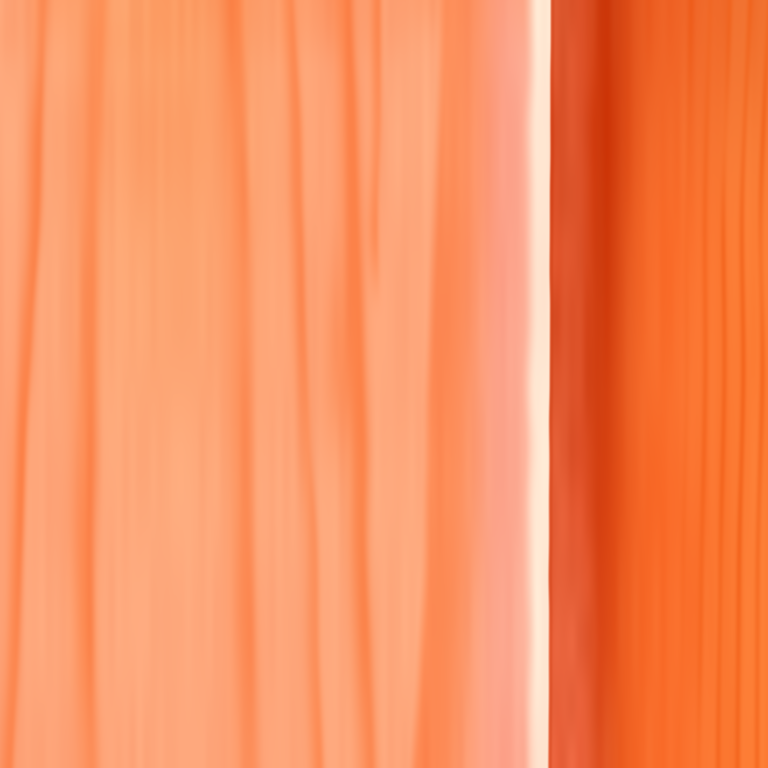
Reproduce this background procedurally as a Shadertoy shader.

```glsl
const vec3 PEACH = vec3(0.995, 0.655, 0.485);
const vec3 AMBER = vec3(0.990, 0.635, 0.415);
const vec3 PINK = vec3(0.990, 0.640, 0.545);
const vec3 STREAK = vec3(0.985, 0.475, 0.235);
const vec3 BAND = vec3(0.990, 0.515, 0.300);
const vec3 CREAM = vec3(1.000, 0.930, 0.850);
const vec3 BRICK = vec3(0.865, 0.325, 0.165);
const vec3 SHADOW = vec3(0.790, 0.205, 0.030);
const vec3 ORANGE = vec3(0.980, 0.430, 0.170);
const vec3 GOLD = vec3(0.995, 0.525, 0.235);
const float EDGE_X = 0.7155;
const float CREASE_X = 0.782;
const float WOBBLE = 0.007;
const int STREAK_COUNT = 6;

// Each streak: x at the top, middle and bottom, then half width
const vec4 STREAKS[STREAK_COUNT] = vec4[STREAK_COUNT](
    vec4(0.058, 0.036, 0.016, 0.010),
    vec4(0.130, 0.118, 0.119, 0.016),
    vec4(0.310, 0.317, 0.326, 0.017),
    vec4(0.377, 0.400, 0.417, 0.010),
    vec4(0.455, 0.468, 0.482, 0.014),
    vec4(0.492, 0.490, 0.485, 0.008));

float hash(vec2 p) {
    return fract(sin(dot(p, vec2(127.1, 311.7))) * 43758.5453);
}

float noise(vec2 p) {
    vec2 i = floor(p), f = fract(p);
    f = f * f * (3.0 - 2.0 * f);
    return mix(mix(hash(i), hash(i + vec2(1, 0)), f.x),
               mix(hash(i + vec2(0, 1)), hash(i + vec2(1, 1)), f.x), f.y);
}

float bell(float d, float width) {
    return exp(-d * d / (width * width));
}

// Curve through the top, middle and bottom positions
float path(vec3 x, float y) {
    return x.z * (1.0 - y) * (1.0 - 2.0 * y) + x.y * 4.0 * y * (1.0 - y)
         + x.x * y * (2.0 * y - 1.0);
}

vec3 leftPanel(vec2 uv) {
    vec3 col = mix(PEACH, AMBER, bell(uv.x - 0.22, 0.14) * smoothstep(0.1, 1.0, uv.y));
    col = mix(col, PINK, smoothstep(0.57, 0.66, uv.x));

    // Narrow streaks, soft on the left and crisper on the right
    for (int i = 0; i < STREAK_COUNT; i++) {
        vec4 s = STREAKS[i];
        float id = float(i);
        float bend = (noise(vec2(id * 7.3, uv.y * 7.0)) - 0.5) * WOBBLE;
        float d = uv.x - path(s.xyz, uv.y) - bend;
        float strength = 0.45 + 0.35 * noise(vec2(id * 3.7 + 2.0, uv.y * 5.0));
        if (i == STREAK_COUNT - 1) strength *= smoothstep(0.58, 0.72, uv.y);
        col = mix(col, STREAK, strength * bell(d, s.w * (d < 0.0 ? 1.25 : 0.65)));
    }

    // Smudge between two streaks and darker stains along the top
    float smudge = bell(uv.x - 0.445, 0.025) * bell(uv.y - 0.53, 0.13);
    float stain = smoothstep(0.90, 1.02, uv.y) * noise(uv * vec2(14.0, 9.0));
    col = mix(col, STREAK, 0.45 * smudge + 0.55 * stain);

    // Wide band with a firm left side
    float bandX = path(vec3(0.578, 0.561, 0.538), uv.y);
    bandX += (noise(vec2(4.0, uv.y * 8.0)) - 0.5) * WOBBLE;
    float d = uv.x - bandX;
    float band = smoothstep(-0.008, 0.008, d) * (1.0 - smoothstep(0.02, 0.095, d));
    col = mix(col, BAND, band * mix(0.9, 0.75, uv.y));

    // Pale rim beside the edge
    float rim = smoothstep(0.655, 0.705, uv.x);
    col = mix(col, vec3(1.0, 0.77, 0.68), rim * mix(0.75, 0.45, uv.y));
    float glint = smoothstep(0.682, 0.703, uv.x + 0.004 * noise(vec2(1.0, uv.y * 12.0)));
    return mix(col, CREAM, glint * 0.9);
}

vec3 rightPanel(vec2 uv) {
    vec3 col = mix(ORANGE, GOLD, smoothstep(0.86, 0.99, uv.x) * 0.75);
    col = mix(col, SHADOW, 0.25 * smoothstep(0.65, 1.05, uv.y));

    // Wavering grain toward the right
    float x = uv.x + 0.012 * (noise(vec2(uv.x * 8.0, uv.y * 4.0)) - 0.5) - 0.015 * uv.y * uv.y;
    float grain = pow(0.5 + 0.5 * cos((x - 0.935) * 250.0), 4.0);
    grain *= smoothstep(0.87, 0.92, uv.x) * (0.3 + 0.7 * noise(vec2(x * 35.0, uv.y * 6.0)));
    col = mix(col, vec3(0.94, 0.36, 0.08), grain * 0.7);

    // Shaded side wall and deep crease
    vec3 wall = mix(BRICK + vec3(0.05, 0.06, 0.07), BRICK, smoothstep(0.0, 0.6, uv.y));
    wall += 0.05 * (noise(uv * vec2(90.0, 12.0)) - 0.5);
    float wallSide = 1.0 - smoothstep(0.755, 0.815, uv.x);
    col = mix(col, wall, wallSide);
    float d = uv.x - CREASE_X - 0.006 * (noise(vec2(9.0, uv.y * 6.0)) - 0.5);
    float crease = bell(d, d < 0.0 ? 0.018 : 0.042);
    return mix(col, SHADOW, crease * mix(0.45, 0.9, smoothstep(0.0, 0.8, uv.y)));
}

void mainImage(out vec4 fragColor, in vec2 fragCoord) {
    vec2 uv = fragCoord / iResolution.xy;
    float edge = EDGE_X + 0.003 * (uv.y - 0.5) + 0.001 * (noise(vec2(2.0, uv.y * 20.0)) - 0.5);
    float aa = 1.5 / iResolution.x;
    vec3 col = mix(leftPanel(uv), rightPanel(uv), smoothstep(edge - aa, edge + aa, uv.x));

    // Contact line, then fine fibres and faint mottling
    col = mix(col, SHADOW, 0.3 * bell(uv.x - edge - 0.003, 0.002));
    float fibre = noise(uv * vec2(110.0, 5.0)) - 0.5;
    float mottle = noise(uv * vec2(9.0, 6.0)) - 0.5;
    col += vec3(0.01, 0.035, 0.035) * fibre + vec3(0.0, 0.03, 0.03) * mottle;
    fragColor = vec4(clamp(col, 0.0, 1.0), 1.0);
}
```
